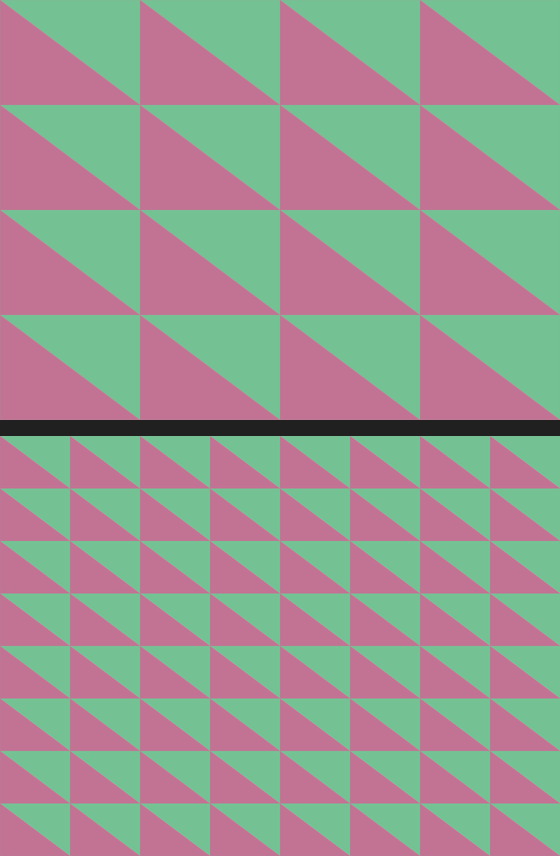
Top: one tile. Bottom: repeated 2 by 2.
Reproduce this pattern procedurally as a WebGL 1 fragment shader.

```glsl
precision highp float;

uniform vec2 u_resolution;

const vec2 REPEATS = vec2(4.0, 4.0);
const vec3 GREEN = vec3(0.455, 0.760, 0.580);
const vec3 PINK = vec3(0.760, 0.450, 0.580);
const float EDGE_PIXELS = 0.75;

// Signed distance to the repeated lower-left triangle, negative inside
float triangleDistance(vec2 point, vec2 cellSize) {
  vec2 toLow = point;
  vec2 toHigh = cellSize - point;
  vec2 diagonalNormal = normalize(cellSize.yx);
  float diagonal = dot(point - 0.5 * cellSize, diagonalNormal);
  float inside = -min(-diagonal, min(toLow.x, toLow.y));
  float outside = min(diagonal, min(toHigh.x, toHigh.y));
  return diagonal < 0.0 ? inside : outside;
}

// Soft coverage of a shape from its signed distance
float coverage(float signedDistance, float softness) {
  return 1.0 - smoothstep(-softness, softness, signedDistance);
}

void main() {
  // Canvas height is one unit
  vec2 canvas = vec2(u_resolution.x / u_resolution.y, 1.0);
  vec2 cellSize = canvas / REPEATS;
  vec2 local = fract(gl_FragCoord.xy / u_resolution * REPEATS) * cellSize;

  float softness = EDGE_PIXELS / u_resolution.y;
  float pinkAmount = coverage(triangleDistance(local, cellSize), softness);
  gl_FragColor = vec4(mix(GREEN, PINK, pinkAmount), 1.0);
}
```
